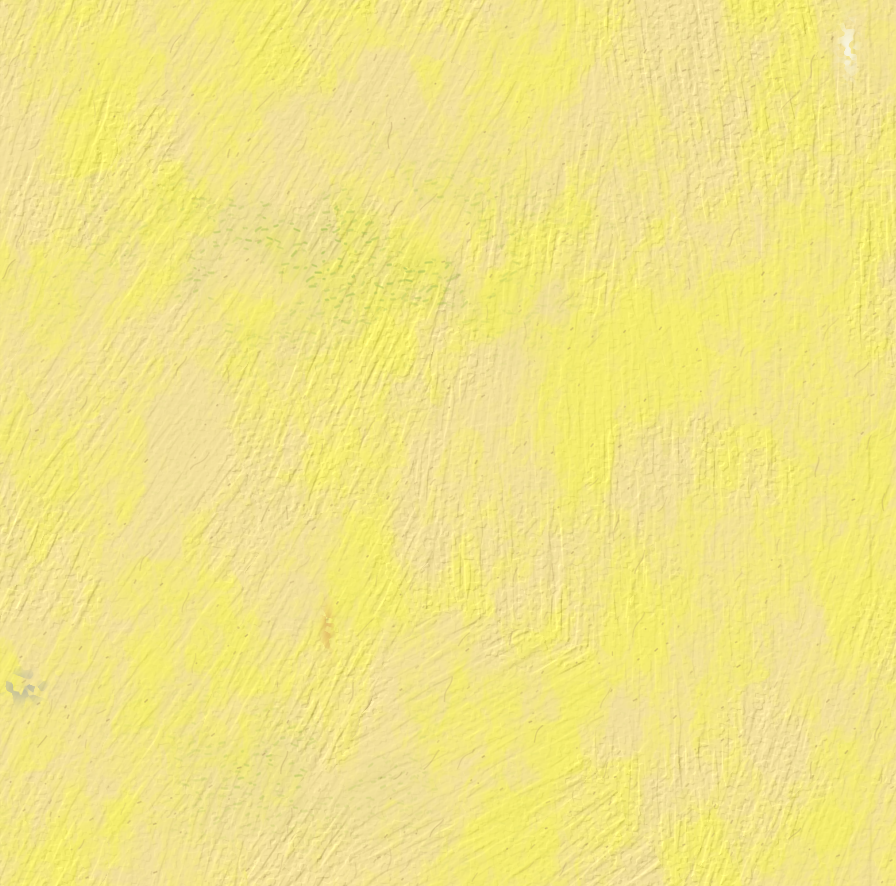
Reproduce this texture procedurally as a WebGL 2 fragment shader.

```glsl
#version 300 es
precision highp float;

uniform vec2 u_resolution;
out vec4 fragColor;

const vec3 PEACH = vec3(0.952, 0.880, 0.610);
const vec3 LEMON = vec3(0.960, 0.928, 0.435);
const vec3 UMBER = vec3(0.68, 0.58, 0.36);
const vec3 MOSS = vec3(0.70, 0.77, 0.36);
const vec3 RUST = vec3(0.86, 0.66, 0.36);
const vec3 SLATE = vec3(0.74, 0.73, 0.62);
const vec3 CHALK = vec3(0.97, 0.96, 0.88);

vec3 hash3(vec2 p) {
    vec3 q = fract(p.xyx * vec3(0.1031, 0.1030, 0.0973));
    q += dot(q, q.yxz + 33.33);
    return fract((q.xxy + q.yzz) * q.zyx);
}

vec2 toAxis(vec2 p, float angle) {
    float c = cos(angle), s = sin(angle);
    return vec2(c * p.x + s * p.y, c * p.y - s * p.x);
}

// Cellular noise: random cell values blended by distance to their seeds
float cellNoise(vec2 p) {
    vec2 base = floor(p);
    float sum = 0.0, total = 0.0;
    for (int j = -1; j <= 1; j++)
    for (int i = -1; i <= 1; i++) {
        vec2 id = base + vec2(i, j);
        vec3 h = hash3(id);
        vec2 d = p - id - h.xy;
        float w = exp(-8.0 * dot(d, d));
        sum += w * h.z;
        total += w;
    }
    return sum / total;
}

float layeredNoise(vec2 p) {
    float sum = 0.0, total = 0.0, amp = 1.0;
    for (int i = 0; i < 5; i++) {
        sum += amp * cellNoise(p);
        total += amp;
        amp *= 0.76;
        p = toAxis(p, 0.25) * 2.0 + 17.3;
    }
    return sum / total;
}

// Nearest brush dab: seed position in xy, random value in z
vec3 nearestDab(vec2 p) {
    vec2 base = floor(p);
    vec3 dab = vec3(0.0);
    float nearest = 9.0;
    for (int j = -1; j <= 1; j++)
    for (int i = -1; i <= 1; i++) {
        vec2 id = base + vec2(i, j);
        vec3 h = hash3(id + 71.0);
        vec2 d = p - id - h.xy;
        if (dot(d, d) < nearest) {
            nearest = dot(d, d);
            dab = vec3(id + h.xy, h.z);
        }
    }
    return dab;
}

// Bristle grooves along the stroke, plus fine grain
float paintHeight(vec2 p, float angle) {
    vec2 q = toAxis(p, angle);
    float grooves = cellNoise(q * vec2(28.0, 190.0) + 5.0);
    float ridges = cellNoise(q * vec2(14.0, 95.0) + 43.0);
    return 0.55 * grooves + 0.35 * ridges + 0.45 * cellNoise(p * 230.0);
}

// Scattered short line marks, one per cell at most
float marks(vec2 p, float scale, float density, float angle, float len, float width) {
    vec2 base = floor(p * scale);
    float aa = scale / u_resolution.y, mark = 0.0;
    for (int j = -1; j <= 1; j++)
    for (int i = -1; i <= 1; i++) {
        vec2 id = base + vec2(i, j);
        vec3 h = hash3(id + scale);
        vec2 q = toAxis(p * scale - id - h.xy, angle + (h.x - 0.5) * 0.9);
        q.x -= clamp(q.x, -len * h.y, len * h.y);
        float line = 1.0 - smoothstep(width - aa, width + aa, length(q));
        mark = max(mark, line * step(h.z, density) * (0.4 + 0.6 * h.z / density));
    }
    return mark;
}

float blot(vec2 p, vec2 centre, vec2 size) {
    vec2 q = (p - centre) / size;
    return exp(-dot(q, q));
}

void main() {
    vec2 p = gl_FragCoord.xy / u_resolution.y;
    vec2 rough = p + 0.0015 * sin(p.yx * 190.0 + p * 83.0);
    vec2 warped = rough + 0.006 * sin(p.yx * 41.0 + 2.0 * sin(p * 67.0));

    // Stroke direction, constant within each dab
    vec2 dabScale = vec2(2.6, 5.5);
    vec3 dab = nearestDab(toAxis(warped, 1.2) * dabScale);
    vec2 seed = toAxis(dab.xy / dabScale, -1.2);
    float angle = mix(1.1, 1.68, smoothstep(0.42, 0.75, seed.x));
    angle -= 0.6 * smoothstep(0.4, 0.1, seed.y) * smoothstep(0.25, 0.5, seed.x);
    angle += (dab.z - 0.5) * 0.35;

    // Ragged lemon patches over peach
    float height = paintHeight(p, angle);
    float patches = layeredNoise(toAxis(warped, 1.25) * vec2(5.0, 9.0) + 9.0);
    patches += (dab.z - 0.5) * 0.04 + (height - 0.67) * 0.1;
    vec3 colour = mix(PEACH, LEMON, smoothstep(0.29, 0.77, patches));

    // Raking light from the upper left, with softened highlights
    float relief = height - paintHeight(p + vec2(-0.0014, 0.0014), angle);
    relief *= mix(0.11, 0.27, smoothstep(0.25, 0.75, cellNoise(p * 9.0 + 31.0)));
    colour += min(relief, 0.65 * relief);

    // Green flecks in clusters
    float cluster = blot(p, vec2(0.38, 0.71), vec2(0.21, 0.09))
                  + 0.6 * blot(p, vec2(0.33, 0.13), vec2(0.15, 0.07)) + 0.12;
    cluster *= smoothstep(0.35, 0.65, cellNoise(p * 17.0 + 3.0));
    float flecks = marks(rough, 105.0, 0.5, 0.2, 0.4, 0.14);
    colour = mix(colour, MOSS, min(cluster, 1.0) * (0.75 * flecks + 0.1));

    // Cracks and dark specks
    float cracks = marks(rough, 27.0, 0.24, 1.15, 0.4, 0.018);
    float specks = marks(p, 52.0, 0.16, 0.7, 0.1, 0.04);
    colour = mix(colour, UMBER, max(0.4 * cracks, 0.6 * specks));

    // Smudges, chips and an edge crease
    float ragged = smoothstep(0.4, 0.7, cellNoise(rough * 150.0));
    colour = mix(colour, RUST, 0.6 * ragged * blot(p, vec2(0.37, 0.29), vec2(0.007, 0.025)));
    colour = mix(colour, SLATE, ragged * blot(p, vec2(0.025, 0.225), vec2(0.025, 0.016)));
    colour = mix(colour, CHALK, ragged * blot(p, vec2(0.957, 0.945), vec2(0.01, 0.03)));
    float crease = smoothstep(0.0025, 0.0, abs(p.x - 0.982 - 0.001 * sin(p.y * 23.0)));
    colour -= 0.05 * crease * cellNoise(vec2(4.0, p.y * 30.0));

    fragColor = vec4(clamp(colour, 0.0, 1.0), 1.0);
}
```
